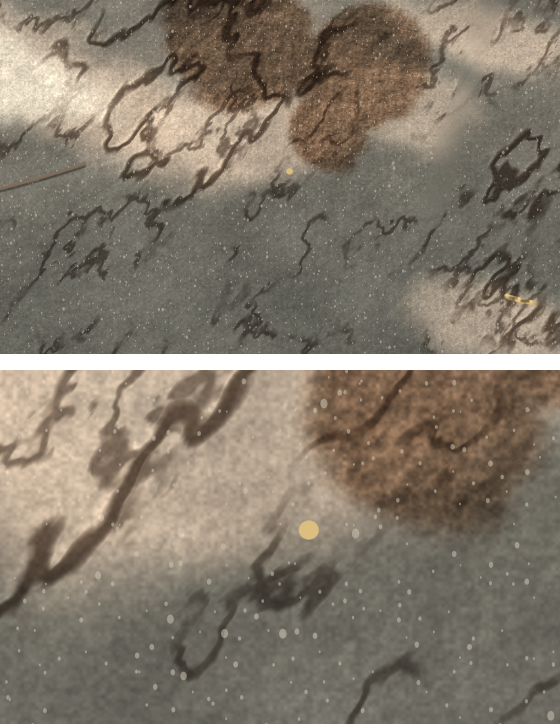
Top: the whole. Bottom: its middle third, enlarged.
This texture is drawn by a Shadertoy shader. Its source:

```glsl
const vec3 SHADE = vec3(0.405, 0.400, 0.365);
const vec3 SUNLIT = vec3(0.86, 0.765, 0.665);
const vec3 GLARE = vec3(1.02, 0.97, 0.87);
const vec3 SOIL_TINT = vec3(0.70, 0.61, 0.54);
const vec3 CRACK_TINT = vec3(0.47, 0.43, 0.40);
const vec3 SPECK = vec3(0.80, 0.77, 0.70);
const vec3 STRAW = vec3(0.72, 0.62, 0.42);
const vec3 TWIG = vec3(0.46, 0.38, 0.31);
const vec2 CRACK_DIR = vec2(0.64, 0.768);
const float CRACK_STRETCH = 0.45;
const float GRAIN = 0.13;
const float RELIEF = 0.9;

float hash(vec2 p) {
    return fract(sin(dot(p, vec2(127.1, 311.7))) * 43758.55);
}

float noise(vec2 p) {
    vec2 i = floor(p), f = fract(p);
    f = f * f * (3.0 - 2.0 * f);
    return mix(mix(hash(i), hash(i + vec2(1, 0)), f.x),
               mix(hash(i + vec2(0, 1)), hash(i + vec2(1, 1)), f.x), f.y);
}

float fbm(vec2 p) {
    float sum = 0.0, amp = 0.5;
    for (int i = 0; i < 5; i++) {
        sum += amp * noise(p);
        p = mat2(1.6, 1.2, -1.2, 1.6) * p + 7.3;
        amp *= 0.5;
    }
    return sum;
}

// Soft ellipse, 1 inside and 0 outside
float blob(vec2 p, vec2 centre, vec2 radii, float angle) {
    float c = cos(angle), s = sin(angle);
    vec2 q = mat2(c, -s, s, c) * (p - centre) / radii;
    return 1.0 - smoothstep(0.55, 1.3, length(q));
}

float segment(vec2 p, vec2 a, vec2 b) {
    vec2 d = b - a;
    return length(p - a - d * clamp(dot(p - a, d) / dot(d, d), 0.0, 1.0));
}

float stroke(float d, float halfWidth) {
    float aa = 1.0 / iResolution.y;
    return 1.0 - smoothstep(halfWidth - aa, halfWidth + aa, d);
}

// Ragged contour lines of noise, stretched along the crack direction
float crackField(vec2 p, float scale) {
    vec2 q = vec2(dot(p, CRACK_DIR) * CRACK_STRETCH, dot(p, vec2(CRACK_DIR.y, -CRACK_DIR.x)));
    return fbm(q * scale + scale) - 0.48;
}

float crack(vec2 p, float scale, float width) {
    float e = 0.004, n = crackField(p, scale);
    vec2 g = vec2(crackField(p + vec2(e, 0), scale), crackField(p + vec2(0, e), scale)) - n;
    float d = abs(n) / max(length(g) / e, 0.35 * scale);
    float broken = smoothstep(0.42, 0.60, fbm(p * scale * 0.7 + 31.0));
    float w = width * (0.4 + 1.2 * noise(p * 22.0));
    return broken * (1.0 - smoothstep(0.2 * w, w + 1.0 / iResolution.y, d));
}

float sunlight(vec2 p) {
    float dark = 1.0 - 0.85 * blob(p, vec2(0.24, 0.72), vec2(0.45, 0.15), -0.50);
    dark *= 1.0 - 0.68 * blob(p, vec2(0.73, 0.61), vec2(0.30, 0.14), 0.10);
    dark *= 1.0 - 0.52 * blob(p, vec2(1.13, 0.70), vec2(0.22, 0.12), -0.20);
    dark *= 1.0 - 0.62 * blob(p, vec2(1.37, 0.91), vec2(0.30, 0.10), -0.25);
    dark *= 1.0 - 0.58 * blob(p, vec2(1.40, 0.07), vec2(0.25, 0.13), -0.10);
    dark *= 1.0 - 0.32 * blob(p, vec2(0.08, 0.95), vec2(0.22, 0.05), -0.20);
    dark *= 1.0 - 0.32 * blob(p, vec2(0.75, 0.83), vec2(0.32, 0.18), 0.0);
    return 1.0 - dark * (1.0 - 0.13 * smoothstep(0.15, 0.75, p.y));
}

float specks(vec2 p, float scale, float share) {
    vec2 q = p * scale, id = floor(q);
    vec2 centre = 0.3 + 0.4 * vec2(hash(id + 3.1), hash(id + 8.7));
    vec2 d = (fract(q) - centre) * vec2(1.0, 0.75);
    float radius = mix(0.10, 0.26, hash(id + 5.3));
    float aa = scale / iResolution.y;
    return step(1.0 - share, hash(id)) * (1.0 - smoothstep(radius - 0.5 * aa, radius + 0.7 * aa, length(d)));
}

void mainImage(out vec4 fragColor, in vec2 fragCoord) {
    vec2 p = fragCoord / iResolution.y;
    vec2 warp = vec2(fbm(p * 5.0), fbm(p * 5.0 + 40.0)) - 0.48;

    // Dappled light
    vec2 lp = p + 0.14 * warp;
    float glare = blob(lp, vec2(0.06, 0.79), vec2(0.30, 0.13), -0.40);
    vec3 col = mix(SHADE, SUNLIT, sunlight(lp));
    col = mix(col, GLARE, 0.85 * glare);

    // Smooth worn strip and loose soil
    float strip = stroke(segment(p + 0.05 * warp, vec2(1.38, 1.0), vec2(1.22, 0.38)), 0.035);
    float soil = max(blob(p, vec2(0.67, 0.88), vec2(0.25, 0.20), -0.2),
                     blob(p, vec2(1.04, 0.80), vec2(0.21, 0.19), 0.5));
    soil = max(soil, 0.85 * blob(p, vec2(0.93, 0.62), vec2(0.14, 0.12), -0.6));
    soil = smoothstep(0.42, 0.68, soil * 0.65 + fbm(p * 9.0 + 12.0) * 0.5 - 0.06);
    col *= mix(vec3(1.0), SOIL_TINT, soil);
    col *= 1.0 + 0.35 * (fbm(p * 6.0 + 70.0) - 0.48);

    // Relief and grain
    vec2 toSun = vec2(-0.004, 0.005);
    float bump = fbm(p * 32.0) - fbm(p * 32.0 + toSun * 32.0);
    float rough = mix(0.45, 1.6, soil) * (1.0 - 0.75 * strip);
    col *= 1.0 + RELIEF * rough * bump;
    float grain = noise(p * 170.0) + noise(p * 290.0 + 9.0) - 1.0;
    col *= 1.0 + GRAIN * (1.0 + soil) * (1.0 - 0.6 * strip) * grain;

    // Cracks
    float cracks = max(crack(p, 5.0, 0.011), 0.75 * crack(p + 0.03 * warp, 10.0, 0.007));
    float lip = crack(p + vec2(0.007, -0.006), 5.0, 0.010);
    cracks *= (1.0 - 0.8 * strip) * (1.0 - 0.65 * glare);
    col *= 1.0 + 0.10 * lip * (1.0 - strip);
    col *= mix(vec3(1.0), CRACK_TINT, cracks);

    // Pale stone chips
    float chips = 0.0;
    for (int i = 0; i < 3; i++) {
        float k = float(i);
        chips = max(chips, specks(p + 3.7 * k, 75.0 + 42.0 * k, 0.025 + 0.025 * k));
    }
    col = mix(col, max(SPECK, col * 1.15), chips * (0.55 - 0.35 * strip));

    // Twig and straw
    vec2 tp = p - vec2(0.0, 0.18 * p.x * p.x);
    float twig = segment(tp, vec2(-0.02, 0.462), vec2(0.24, 0.527));
    col *= 1.0 - 0.35 * stroke(segment(tp, vec2(-0.02, 0.455), vec2(0.24, 0.520)), 0.004);
    col = mix(col, TWIG * 1.1, stroke(twig, 0.0035));
    float straw = segment(p + 0.02 * warp, vec2(1.43, 0.165), vec2(1.51, 0.142));
    col = mix(col, STRAW * (0.6 + 0.8 * noise(p * 120.0)), stroke(straw, 0.007));
    col = mix(col, STRAW * 1.2, stroke(length(p - vec2(0.82, 0.515) + 0.02 * warp), 0.009));

    fragColor = vec4(clamp(col, 0.0, 1.0), 1.0);
}
```
